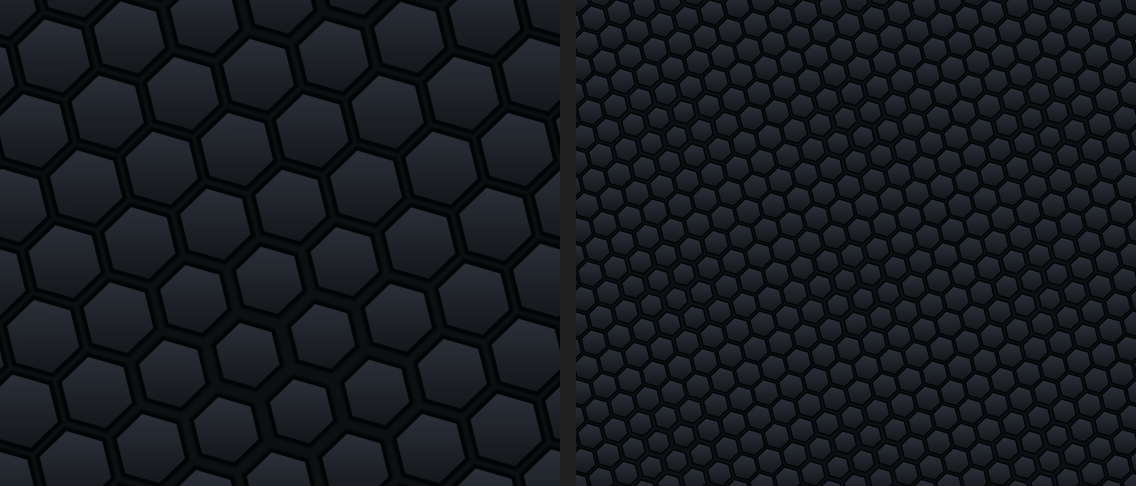
Left, the tile; right, the same tile 3 across and 3 down.
Reproduce this pattern procedurally as a Shadertoy shader.

```glsl
const float TAU = 6.2831853;

// Distance from a cell centre in lattice coordinates; neighbours meet at 0.5
float hexDistance(vec2 q) {
    return max(max(abs(q.x - 0.5 * q.y), abs(q.y - 0.5 * q.x)), 0.5 * abs(q.x + q.y));
}

// Cells shrink smoothly around one spot of the wrapping canvas
float cellSize(vec2 cell) {
    vec2 centre = vec2(7.0 * cell.x - 2.0 * cell.y, 8.0 * cell.y - 2.0 * cell.x) / 52.0;
    vec2 bell = 0.5 + 0.5 * cos(TAU * (centre - vec2(0.515, 0.79)));
    return 0.421 - 0.057 * bell.x * bell.y;
}

void mainImage(out vec4 fragColor, in vec2 fragCoord) {
    vec2 uv = fragCoord / iResolution.xy;
    uv.y = 1.0 - uv.y;

    // Tilted hexagonal lattice: 52 whole cells per tile
    vec2 lattice = vec2(8.0 * uv.x + 2.0 * uv.y, 2.0 * uv.x + 7.0 * uv.y);

    // Closest hexagon among the four surrounding lattice corners
    float edge = 1e3;
    float size = 0.4;
    vec2 local = vec2(0.0);
    for (int i = 0; i < 4; i++) {
        vec2 cell = floor(lattice) + vec2(i & 1, i >> 1);
        vec2 offset = lattice - cell;
        float cellRadius = cellSize(cell);
        float d = hexDistance(offset) - cellRadius;
        if (d < edge) {
            edge = d;
            size = cellRadius;
            local = offset;
        }
    }

    // Grooves: black rim fading into a dark grey ridge
    vec3 groove = mix(vec3(0.008, 0.011, 0.014), vec3(0.052, 0.064, 0.072),
                      smoothstep(0.025, 0.088, edge));

    // Plates: lit from above
    float drop = 0.962 * local.y - 0.24 * local.x;
    float light = clamp(0.5 - drop / (2.25 * size), 0.0, 1.0);
    vec3 plate = mix(vec3(0.076, 0.086, 0.1), vec3(0.168, 0.188, 0.224), light);

    float blur = 0.8 / (0.16 * iResolution.y);
    fragColor = vec4(mix(plate, groove, smoothstep(-blur, blur, edge)), 1.0);
}
```
